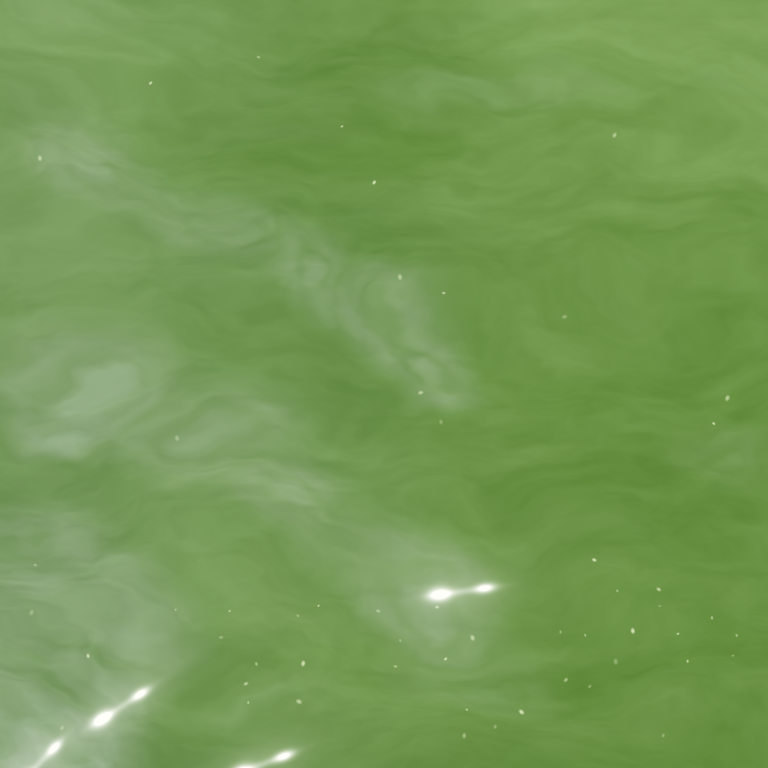
This texture is drawn by a three.js fragment shader. Its source:

```glsl
// Murky green water: warped noise tints a soft green base, while pale sheen
// patches descend along two slanting ripples. Fine wisps, contour swirls,
// sun glints and tiny floating specks are layered on top.
#define LUSH vec3(0.437, 0.590, 0.290)
#define MURKY vec3(0.423, 0.566, 0.312)
#define SHEEN vec3(0.640, 0.720, 0.610)
#define SPECK vec3(0.820, 0.870, 0.700)
#define WARP 0.20
#define RIPPLE_SLOPE 0.52
#define SHEEN_AMOUNT 0.76
#define BROAD_CONTRAST 0.16
#define WISP_CONTRAST 0.090
#define SWIRL_CONTRAST 0.034
#define SPECK_CELLS 32.0
#define SPECK_RADIUS 0.0022

varying vec2 vUv;

float hash(vec2 p) {
  vec3 q = fract(vec3(p.xyx) * 0.1031);
  q += dot(q, q.yzx + 33.33);
  return fract((q.x + q.y) * q.z);
}

float noise(vec2 p) {
  vec2 cell = floor(p);
  vec2 f = fract(p);
  f = f * f * f * (f * (f * 6.0 - 15.0) + 10.0);
  float low = mix(hash(cell), hash(cell + vec2(1.0, 0.0)), f.x);
  float high = mix(hash(cell + vec2(0.0, 1.0)), hash(cell + 1.0), f.x);
  return mix(low, high, f.y);
}

float fbm(vec2 p) {
  float sum = 0.0;
  float weight = 0.5;
  for (int i = 0; i < 5; i++) {
    sum += weight * noise(p);
    p = mat2(0.8, 0.6, -0.6, 0.8) * p * 2.03 + 17.0;
    weight *= 0.47;
  }
  return sum;
}

vec2 turn(vec2 d, float angle) {
  float c = cos(angle);
  float s = sin(angle);
  return vec2(c * d.x + s * d.y, c * d.y - s * d.x);
}

// Pale reflections: rows of ringed patches, a haze and loose streaks.
float sheenMask(vec2 p) {
  float sheen = 0.0;
  for (int i = 0; i < 10; i++) {
    float row = floor(float(i) / 4.0);
    float along = mod(float(i), 4.0);
    float x = 0.12 + 0.135 * along + 0.02 * row * along;
    vec2 center = vec2(x, 0.82 - 0.27 * row - RIPPLE_SLOPE * x);
    // The last, short row climbs on the right.
    if (row > 1.5) center = vec2(0.65 + 0.31 * along, 0.13 + 0.28 * along);
    vec2 size = vec2(0.125, 0.073) * mix(0.8, 1.25, hash(vec2(float(i), 3.0)));
    vec2 d = turn(p - center, -0.38) / size;
    float r = length(d);
    // The side facing down and right falls off faster.
    float edge = 1.0 - smoothstep(0.25, mix(1.25, 0.9, smoothstep(-0.5, 0.5, d.x - d.y)), r);
    float ring = 1.0 - 0.35 * exp(-pow((r - 0.33) * 9.0, 2.0));
    float strength = mix(0.42, 0.75, hash(vec2(float(i), 9.0))) * mix(1.0, 0.6, step(1.5, row));
    sheen = max(sheen, edge * ring * strength);
  }
  float haze = 1.0 - smoothstep(0.55, 1.0, length((p - vec2(0.05, 0.16)) / vec2(0.21, 0.29)));
  float loose = smoothstep(0.54, 0.78, fbm(p * vec2(2.6, 9.0) + 71.0));
  // A small glossy core sits in the leftmost patch of the lower row.
  vec2 core = (p - vec2(0.12, 0.46)) / vec2(0.06, 0.028);
  return clamp(max(sheen, 0.60 * haze) + 0.35 * loose + 0.40 * exp(-dot(core, core)), 0.0, 1.0);
}

// Each glint is a pair of hot spots with a faint streak and a wide halo.
float glints(vec2 uv) {
  float light = 0.0;
  for (int i = 0; i < 4; i++) {
    float k = float(i);
    vec2 place = vec2(0.05 + 0.07 * k + 0.038 * k * k, 0.005 + 0.075 * k * mod(k, 2.0));
    vec2 d = turn(uv - place, 0.8 - 0.22 * k);
    vec2 left = (d + vec2(0.030, 0.0)) / vec2(0.016, 0.0090);
    vec2 right = (d - vec2(0.030, 0.0)) / vec2(0.013, 0.0065);
    vec2 streak = d / vec2(0.045, 0.0045);
    vec2 halo = d / vec2(0.070, 0.032);
    light += 1.1 * exp(-dot(left, left)) + 0.85 * exp(-dot(right, right))
      + 0.30 * exp(-dot(streak, streak)) + 0.22 * exp(-dot(halo, halo));
  }
  return light;
}

// Sparse uneven dots, one candidate per cell, crowding in a low band.
float specks(vec2 uv) {
  vec2 cell = floor(uv * SPECK_CELLS);
  vec2 jitter = vec2(hash(cell + 11.0), hash(cell + 47.0));
  vec2 center = (cell + 0.2 + 0.6 * jitter) / SPECK_CELLS;
  float crowd = (center.y - 0.15) / 0.09;
  float chance = 0.018 + 0.17 * exp(-crowd * crowd);
  float size = SPECK_RADIUS * mix(0.6, 1.3, hash(cell + 83.0));
  vec2 d = turn(uv - center, 6.28 * jitter.x) * vec2(0.85, 1.2);
  float grain = 1.0 - smoothstep(0.3 * size, 1.7 * size, length(d));
  return grain * step(hash(cell + 29.0), chance) * mix(0.35, 1.0, hash(cell + 61.0));
}

void main() {
  vec2 uv = vUv;
  vec2 field = uv * vec2(3.5, 6.0);
  vec2 p = uv + WARP * (vec2(fbm(field), fbm(field + 31.0)) - 0.46);
  float clouds = fbm(p * vec2(2.6, 6.0) + 7.0);
  float broad = fbm(p * vec2(2.4, 3.2) + 23.0);
  float wisps = fbm(p * vec2(7.0, 28.0) + 53.0);
  float ripples = fbm(p * vec2(30.0, 62.0) + 91.0);

  // Base water: greyer on the left, richer on the right, lighter on top.
  float richness = smoothstep(0.0, 0.9, uv.x + 0.15 * uv.y + 0.6 * (clouds - 0.46));
  vec3 color = mix(MURKY, LUSH, richness);
  color += BROAD_CONTRAST * (broad - 0.46) * vec3(1.0, 0.8, 1.1);
  color += mix(-0.015, 0.033, uv.y) * vec3(1.0, 0.9, 1.0);
  color += WISP_CONTRAST * (wisps - 0.46) * vec3(1.0, 0.85, 1.1);
  color += 0.040 * (ripples - 0.46);

  // Sheen with streaky mottling inside, then faint contour swirls.
  float sheen = sheenMask(p);
  float mottle = 0.45 + 1.15 * fbm(p * vec2(16.0, 34.0));
  color = mix(color, SHEEN, clamp(SHEEN_AMOUNT * sheen * mottle, 0.0, 1.0));
  float swirl = abs(fract(clouds * 9.0 + wisps) - 0.5) * 2.0;
  color += SWIRL_CONTRAST * (swirl - 0.5) * (0.25 + sheen);

  color = mix(color, SPECK, specks(uv));
  color = mix(color, vec3(1.0, 1.0, 0.98), clamp(glints(uv), 0.0, 1.0));
  gl_FragColor = vec4(color, 1.0);
}
```
